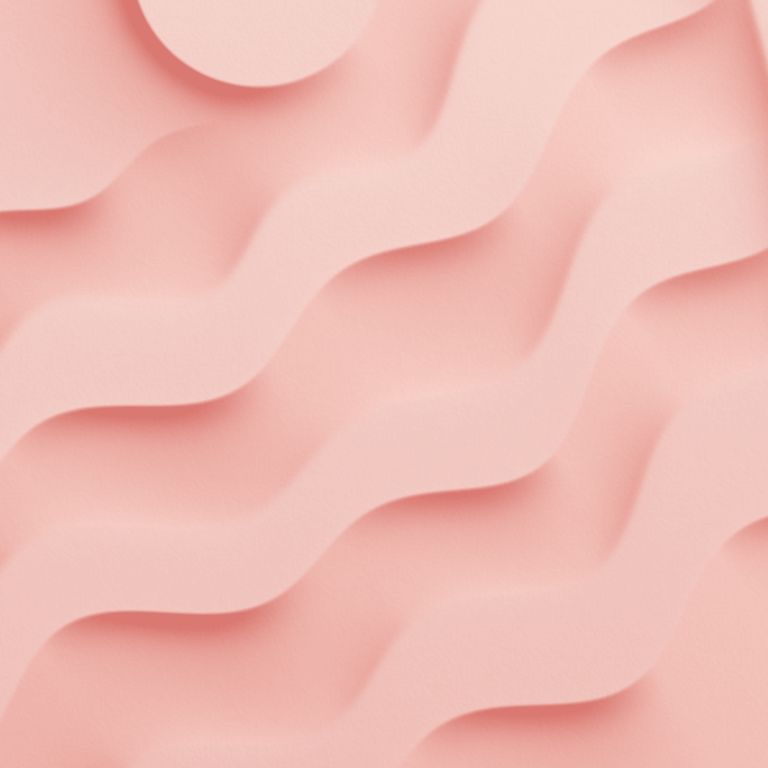
Reproduce this background procedurally as a WebGL 2 fragment shader.

```glsl
#version 300 es
precision highp float;
// Soft pink paper relief: three rippling diagonal ribbons, a sheet and a disc.
// Ribbon edges are waves in a tilted frame; each edge casts light or shadow
// according to how it faces the light. Embossed noise gives the paper grain.
uniform vec2 u_resolution;
out vec4 outColor;

const vec3 SHADOW_COLOR = vec3(0.86, 0.49, 0.46);
const vec3 GROUND_COLOR = vec3(0.968, 0.81, 0.775);
const vec3 FACE_COLOR   = vec3(0.955, 0.815, 0.785);

const vec2 ALONG  = vec2(0.82, 0.57);   // ribbon direction
const vec2 ACROSS = vec2(-0.57, 0.82);
const vec2 LIGHT  = vec2(0.75, 0.66);

const float BEND_PERIOD = 1.133;        // slow bend shared by all edges
const float BEND_DIP = 0.69;
const float LIFT_START = 0.95;

const float GROUND_TONE = 0.84;
const float FACE_TONE   = 0.92;
const float FACE_FADE   = 0.26;
const vec2  GROUND_FADE = vec2(0.13, 0.20);
const float CONTACT_SHADOW = 0.66;
const float WIDE_SHADOW    = 0.58;
const float TOP_GLOW  = 0.33;
const float TOP_SHADE = 0.85;
const float TOP_SOFT    = 0.011;
const float BOTTOM_SOFT = 0.0045;
const float GRAIN_SCALE  = 300.0;
const float GRAIN_AMOUNT = 0.065;

// Disc centre and radius
const vec3 DISC = vec3(0.336, 1.052, 0.165);

// Edge: level, ripple height, ripple period, position of one crest
// Bend: slow bend height, tilt, lift at the right end
const int RIBBONS = 3;
const vec4 SHEET = vec4(0.573, 0.016, 0.260, 0.638);
const vec3 SHEET_BEND = vec3(0.039, -0.05, 0.0);
const vec4 TOP[RIBBONS] = vec4[](
    vec4(0.411, 0.033, 0.339, 0.397),
    vec4(0.119, 0.035, 0.430, 0.215),
    vec4(-0.166, 0.040, 0.417, 0.156));
const vec3 TOP_BEND[RIBBONS] = vec3[](
    vec3(0.039, -0.05, 7.0), vec3(0.049, -0.05, 0.2), vec3(0.030, 0.0, 5.0));
const vec4 BOTTOM[RIBBONS] = vec4[](
    vec4(0.273, 0.034, 0.423, 0.312),
    vec4(0.001, 0.035, 0.417, 0.182),
    vec4(-0.317, 0.039, 0.443, 0.514));
const vec3 BOTTOM_BEND[RIBBONS] = vec3[](
    vec3(0.026, -0.05, 1.0), vec3(0.046, -0.05, 0.1), vec3(0.020, -0.05, 0.0));
const float TAU = 6.2831853;

float hash(vec2 p) {
    vec3 q = fract(p.xyx * 0.1031);
    q += dot(q, q.yzx + 33.33);
    return fract((q.x + q.y) * q.z);
}

float noise(vec2 p) {
    vec2 i = floor(p), f = fract(p);
    f = f * f * (3.0 - 2.0 * f);
    return mix(mix(hash(i), hash(i + vec2(1, 0)), f.x),
               mix(hash(i + vec2(0, 1)), hash(i + vec2(1, 1)), f.x), f.y);
}

// Signed distance above a rippling edge (x) and its upward normal (yz)
vec3 waveEdge(vec2 p, vec4 wave, vec3 bend) {
    float u = dot(p, ALONG);
    float ripple = TAU * (u - wave.w) / wave.z;
    float slow = TAU * (u - BEND_DIP) / BEND_PERIOD;
    float end = max(u - LIFT_START, 0.0);
    float height = wave.x + wave.y * cos(ripple) - bend.x * cos(slow)
                 + bend.y * (u - 0.65) + bend.z * end * end * end;
    float slope = bend.y - wave.y * TAU / wave.z * sin(ripple)
                + bend.x * TAU / BEND_PERIOD * sin(slow) + 3.0 * bend.z * end * end;
    float stretch = inversesqrt(1.0 + slope * slope);
    return vec3(dot(p, ACROSS) - height, ACROSS - slope * ALONG) * stretch;
}

// Tone removed from the ground just outside a lower edge
float dropShadow(vec3 edge) {
    float d = max(edge.x, 0.0);
    float amount = clamp(0.17 - dot(edge.yz, LIGHT), 0.0, 1.0);
    float falloff = CONTACT_SHADOW * exp(-d * d / 0.0011) + WIDE_SHADOW * exp(-d / 0.075);
    return amount * falloff * smoothstep(-0.005, 0.001, edge.x);
}

// Tone added on the cove outside an upper edge: glow or soft shade
float coveLight(vec3 edge) {
    float lit = dot(edge.yz, LIGHT);
    float gain = lit > 0.0 ? TOP_GLOW : TOP_SHADE;
    return gain * lit * exp(-max(edge.x, 0.0) / 0.045) * smoothstep(-0.012, 0.004, edge.x);
}

void main() {
    vec2 p = gl_FragCoord.xy / u_resolution.y;
    float tone = GROUND_TONE + dot(GROUND_FADE, p - 0.5);
    float faceTone = FACE_TONE + FACE_FADE * (p.y - 0.5);

    // Sheet at the upper left, melting into the ground along its edge
    vec3 sheet = -waveEdge(p, SHEET, SHEET_BEND);
    float fade = 1.0 - smoothstep(0.50, 0.74, dot(p, ALONG));
    tone -= dropShadow(sheet) * fade;
    float mask = smoothstep(BOTTOM_SOFT, -BOTTOM_SOFT, sheet.x) * fade;
    tone = mix(tone, FACE_TONE - 0.03 + 0.07 * exp(min(sheet.x, 0.0) / 0.04), mask);
    float raised = mask;

    // Disc
    vec2 radial = p - DISC.xy;
    float radius = length(radial);
    vec3 disc = vec3(radius - DISC.z, radial / max(radius, 0.001));
    tone -= dropShadow(disc);
    mask = smoothstep(BOTTOM_SOFT, -BOTTOM_SOFT, disc.x);
    tone = mix(tone, faceTone - 0.04, mask);
    raised = max(raised, mask);

    // Ribbons, from top to bottom
    for (int i = 0; i < RIBBONS; i++) {
        vec3 top = waveEdge(p, TOP[i], TOP_BEND[i]);
        vec3 bottom = -waveEdge(p, BOTTOM[i], BOTTOM_BEND[i]);
        tone += coveLight(top) - dropShadow(bottom);
        float rim = 0.12 * dot(top.yz, LIGHT) * exp(min(top.x, 0.0) / 0.015)
                  + 0.04 * exp(min(bottom.x, 0.0) / 0.012);
        mask = smoothstep(TOP_SOFT, -TOP_SOFT, top.x)
             * smoothstep(BOTTOM_SOFT, -BOTTOM_SOFT, bottom.x);
        tone = mix(tone, faceTone + rim, mask);
        raised = max(raised, mask);
    }

    // Embossed paper grain
    vec2 g = p * GRAIN_SCALE;
    tone += GRAIN_AMOUNT * (noise(g) - noise(g + 0.5 * LIGHT));
    tone += 0.02 * (noise(g * 0.37) - 0.5);

    vec3 lightColor = mix(GROUND_COLOR, FACE_COLOR, raised);
    outColor = vec4(mix(SHADOW_COLOR, lightColor, clamp(tone, -0.05, 1.05)), 1.0);
}
```
